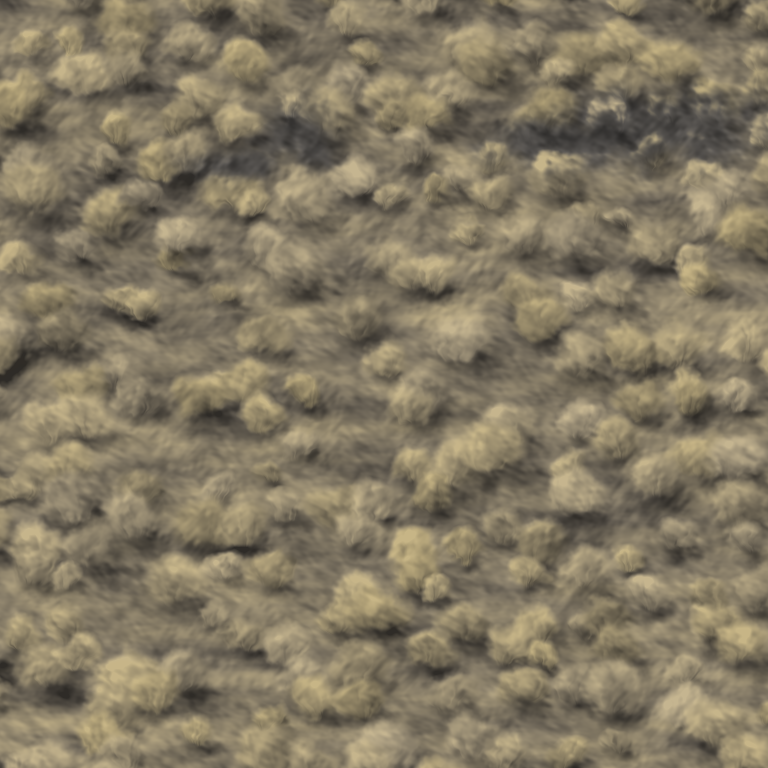
Give the GLSL for this texture, as a WebGL 2 fragment shader.

```glsl
#version 300 es
precision highp float;
// Dry hillside of wind-blown straw tussocks with a few dark shrubs.
uniform vec2 u_resolution;
out vec4 fragColor;

const vec2 CELL = vec2(0.078, 0.054);        // spacing of tussocks
const vec3 COOL_STRAW = vec3(1.07, 1.0, 0.90);
const vec3 WARM_STRAW = vec3(1.10, 1.0, 0.74);
const vec3 SHRUB_TINT = vec3(1.03, 1.0, 0.98);
const float MEAN_TONE = 0.472;
const float CONTRAST = 1.27;

float hash(vec2 p) {
    vec3 q = fract(vec3(p.xyx) * 0.1031);
    q += dot(q, q.yzx + 33.33);
    return fract((q.x + q.y) * q.z);
}

float noise(vec2 p) {
    vec2 i = floor(p), f = fract(p);
    f = f * f * (3.0 - 2.0 * f);
    float low = mix(hash(i), hash(i + vec2(1, 0)), f.x);
    float high = mix(hash(i + vec2(0, 1)), hash(i + vec2(1, 1)), f.x);
    return mix(low, high, f.y);
}

float fbm(vec2 p) {
    float sum = 0.0, amp = 0.5;
    for (int i = 0; i < 4; i++) {
        sum += amp * noise(p);
        p = mat2(1.6, 1.2, -1.2, 1.6) * p + 17.3;
        amp *= 0.5;
    }
    return sum / 0.9375;
}

// Short blades lying along the given angle, centred on zero.
float blades(vec2 p, float angle) {
    float c = cos(angle), s = sin(angle);
    vec2 q = vec2(c * p.x + s * p.y, c * p.y - s * p.x) + 5.0;
    return 0.55 * noise(q * vec2(58, 115)) + 0.45 * noise(q * vec2(110, 190) + 40.0) - 0.5;
}

// Blades that lean one way or the other in drifting patches.
float grassGrain(vec2 p) {
    float lean = smoothstep(0.45, 0.7, noise(p * 17.0 + 60.0));
    return mix(blades(p, -0.45), blades(p, 0.8), lean);
}

// Flat ground between the tussocks: x is tone, y is warmth.
vec2 ground(vec2 p) {
    float bands = fbm(vec2(p.x + 0.2 * p.y, p.y) * vec2(10, 34)) - 0.5;
    return vec2(0.455 + 0.30 * bands, 0.40 + 0.5 * bands);
}

// Lays one lit dome and its cast shadow over the surface; q is in radii.
vec2 addTussock(vec2 surface, vec2 q, float seed) {
    float shadow = smoothstep(1.0, 0.1, length((q - vec2(0.3, -0.6)) * vec2(0.88, 1.7)));
    surface.x *= 1.0 - 0.32 * shadow;

    float squash = mix(1.5, 1.1, smoothstep(-0.2, 0.2, q.y));
    float cover = smoothstep(1.0, 0.55, length(q * vec2(1.0, squash)));
    vec2 fromRoot = q + vec2(0.0, 1.0);
    float fan = noise(vec2(atan(fromRoot.x, fromRoot.y) * 8.0, length(fromRoot) * 2.5) + seed * 91.0) - 0.5;
    float tone = 0.495 + 0.19 * q.y - 0.06 * q.x + 0.08 * fan + 0.09 * (seed - 0.5);
    float warmth = 0.35 + 0.5 * fract(seed * 37.0);
    return mix(surface, vec2(tone, warmth), cover * 0.95);
}

// Scatters tussocks, drawing the far rows first.
vec2 tussocks(vec2 surface, vec2 p) {
    vec2 home = floor(p / CELL);
    for (int row = 2; row >= -2; row--) {
        for (int col = -1; col <= 1; col++) {
            vec2 id = home + vec2(col, row);
            vec2 jitter = vec2(hash(id + 11.0), hash(id + 47.0));
            vec2 center = (id + jitter) * CELL;
            float bareBand = smoothstep(0.16, 0.0, abs(center.y - 0.46));
            float density = 0.75 + 0.4 * noise(center * vec2(4, 8)) - 0.3 * bareBand;
            if (hash(id + 83.0) > density) continue;
            float radius = mix(0.026, 0.052, hash(id + 131.0));
            surface = addTussock(surface, (p - center) / radius, hash(id + 173.0));
        }
    }
    return surface;
}

// Ragged elliptical cover of a shrub.
float shrub(vec2 p, vec2 center, vec2 size, float ragged) {
    return smoothstep(1.2, 0.3, length((p - center) / size) + ragged);
}

void main() {
    vec2 p = gl_FragCoord.xy / u_resolution.y;
    float grain = grassGrain(p);

    // Ruffled outlines
    vec2 ruffle = vec2(fbm(p * 30.0), fbm(p * 30.0 + 70.0)) - 0.5;
    vec2 surface = tussocks(ground(p), p + 0.030 * ruffle + 0.006 * grain);
    surface.x += 0.16 * grain + 0.17 * (fbm(p * vec2(15, 24) + 9.0) - 0.5);

    // Dark shrubs, partly hidden by bright grass
    float ragged = 1.2 * (fbm(p * 24.0 + 30.0) - 0.5);
    float cover = shrub(p, vec2(0.39, 0.825), vec2(0.065, 0.055), ragged);
    cover = max(cover, shrub(p, vec2(0.30, 0.785), vec2(0.08, 0.025), ragged));
    cover = max(cover, shrub(p, vec2(0.87, 0.84), vec2(0.17, 0.065), ragged));
    cover = max(cover, shrub(p, vec2(0.73, 0.81), vec2(0.10, 0.04), ragged));
    cover *= 0.9 * smoothstep(0.66, 0.46, surface.x);

    // Greyer in shade, yellower in light
    float tone = clamp(MEAN_TONE + 0.012 + CONTRAST * (surface.x - MEAN_TONE), 0.17, 0.71);
    float warmth = clamp(surface.y + 1.2 * (tone - MEAN_TONE), 0.0, 1.0);
    vec3 straw = tone * mix(COOL_STRAW, WARM_STRAW, warmth);
    vec3 twigs = SHRUB_TINT * (0.14 + 0.32 * tone + 0.16 * grain);
    fragColor = vec4(mix(straw, twigs, cover), 1.0);
}
```
